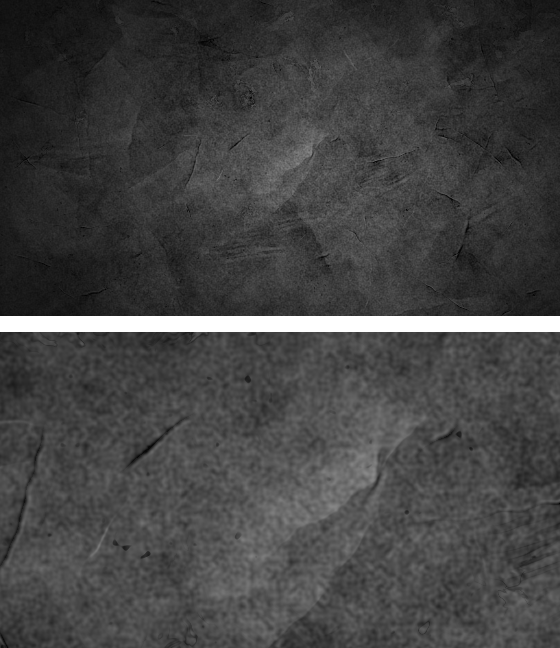
Top: the whole. Bottom: its middle third, enlarged.
A WebGL 2 fragment shader for this texture:

```glsl
#version 300 es
precision highp float;
// Dark troweled plaster: mottled grey, overlapping strokes, cracks, flakes and a vignette.

uniform vec2 u_resolution;
out vec4 fragColor;

const float SHADOW_TONE = 0.040;
const float LIGHT_TONE = 0.318;
const vec2 LIGHT_CENTER = vec2(0.58, 0.43);
const vec2 LIGHT_FALLOFF = vec2(1.75, 1.40);
const float MOTTLE_CONTRAST = 0.34;
const float STROKE_CONTRAST = 0.62;
const float FLAKE_CONTRAST = 0.30;
const float VEIN_CONTRAST = 0.34;
const float GRAIN_CONTRAST = 0.42;
const int STROKE_COUNT = 84;
const int CRACK_COUNT = 56;
const int RAKE_COUNT = 8;
const float TAU = 6.28318;

vec2 hash2(vec2 p) {
    vec3 q = fract(p.xyx * vec3(0.1031, 0.1030, 0.0973));
    q += dot(q, q.yzx + 33.33);
    return fract((q.xx + q.yz) * q.zy);
}

float bell(float x) {
    return exp(-x * x);
}

float cornerSlope(vec2 cell, vec2 offset) {
    return dot(hash2(cell) * 2.0 - 1.0, offset);
}

float gradientNoise(vec2 p) {
    p += 64.0; // keeps cell indices positive
    vec2 i = floor(p), f = fract(p);
    vec2 u = f * f * f * (f * (f * 6.0 - 15.0) + 10.0);
    vec2 e = vec2(1.0, 0.0);
    float low = mix(cornerSlope(i, f), cornerSlope(i + e, f - e), u.x);
    float high = mix(cornerSlope(i + e.yx, f - e.yx), cornerSlope(i + 1.0, f - 1.0), u.x);
    return mix(low, high, u.y);
}

float fbm(vec2 p) {
    float sum = 0.0, amplitude = 1.0;
    for (int i = 0; i < 5; i++) {
        sum += amplitude * gradientNoise(p);
        p = mat2(1.6, 1.2, -1.2, 1.6) * p + 3.7;
        amplitude *= 0.55;
    }
    return sum;
}

vec2 rotate(vec2 p, float angle) {
    float c = cos(angle), s = sin(angle);
    return vec2(c * p.x + s * p.y, c * p.y - s * p.x);
}

// Plaster smears: one crisp edge, sometimes grooved, fading away to the other side
float trowelStrokes(vec2 p, float aspect, float broken) {
    float tone = 0.0;
    for (int i = 0; i < STROKE_COUNT; i++) {
        vec2 center = hash2(vec2(i, 11)) * vec2(aspect, 1.0);
        vec2 shape = hash2(vec2(i, 23)), look = hash2(vec2(i, 37));
        vec2 q = rotate(p - center, shape.x * TAU);
        float reach = mix(0.04, 0.26, shape.y * shape.y);
        if (abs(q.x) > reach) continue;
        q.y += (look.y - 0.5) * 2.5 * q.x * q.x;
        float along = 1.0 - smoothstep(0.5 * reach, reach, abs(q.x));
        float softness = mix(0.0015, 0.012, look.y * look.y);
        float side = smoothstep(-softness, softness, q.y) * exp(-max(q.y, 0.0) / (0.02 + 0.35 * reach));
        float rim = step(0.5, look.y) * broken * (bell((q.y + 0.002) / 0.0025) - 0.5 * bell((q.y - 0.004) / 0.003));
        tone += along * ((look.x - 0.5) * side - 0.5 * rim);
    }
    return tone;
}

// Thin broken cracks with a lit lip; a few are pale scrapes
float cracks(vec2 p, float aspect, float broken) {
    float tone = 0.0;
    for (int i = 0; i < CRACK_COUNT; i++) {
        vec2 center = hash2(vec2(i, 51)) * vec2(aspect, 1.0);
        vec2 shape = hash2(vec2(i, 67)), look = hash2(vec2(i, 83));
        vec2 q = rotate(p - center, shape.x * TAU);
        float reach = mix(0.03, 0.2, shape.y * shape.y);
        if (abs(q.x) > reach || abs(q.y) > 0.07) continue;
        q.y += (look.y - 0.5) * 2.0 * q.x * q.x + 0.009 * gradientNoise(vec2(q.x * 32.0, float(i) * 1.7));
        float width = mix(0.0012, 0.003, look.x * look.x);
        float taper = 1.0 - smoothstep(0.4 * reach, reach, abs(q.x));
        float groove = bell(q.y / width);
        float lip = bell((q.y - 2.2 * width) / width);
        float shade = exp(-abs(q.y) / 0.014) * step(0.0, -q.y);
        float line = look.y > 0.75 ? 0.4 * groove : 0.3 * lip - 0.6 * groove - 0.22 * shade;
        tone += line * taper * mix(0.2, 1.0, broken);
    }
    return tone;
}

// Bundles of near-parallel grooves left by a dragged blade
float rakeMarks(vec2 p, float aspect, float broken) {
    float tone = 0.0;
    for (int i = 0; i < RAKE_COUNT; i++) {
        vec2 center = hash2(vec2(i, 97)) * vec2(aspect, 1.0);
        vec2 shape = hash2(vec2(i, 113));
        vec2 q = rotate(p - center, mix(-0.25, 0.75, shape.x));
        float reach = mix(0.08, 0.24, shape.y);
        float area = (1.0 - smoothstep(0.3, 1.0, abs(q.x) / reach)) * (1.0 - smoothstep(0.01, 0.07, abs(q.y)));
        if (area <= 0.0) continue;
        float ridges = gradientNoise(vec2(q.x * 7.0, q.y * 95.0) + float(i) * 5.3);
        tone += area * (0.4 + 0.6 * broken) * (0.55 * ridges - 0.2 * bell((ridges + 0.15) / 0.08));
    }
    return tone;
}

void main() {
    vec2 uv = gl_FragCoord.xy / u_resolution;
    float aspect = u_resolution.x / u_resolution.y;
    vec2 p = vec2(uv.x * aspect, uv.y);
    vec2 warp = vec2(fbm(p * 5.0 + 2.1), fbm(p * 5.0 + 17.4));
    float broken = smoothstep(-0.1, 0.25, gradientNoise(p * 17.0 + 6.0));

    // Broad clouds, scuffs and layered smears
    float relief = MOTTLE_CONTRAST * fbm(p * 2.6 + 0.5 * warp + 8.0);
    relief += 0.20 * fbm(rotate(p, 0.6) * vec2(7.0, 22.0) + warp);
    relief += 0.20 * fbm(rotate(p, -0.9) * vec2(15.0, 34.0) + 2.0 * warp);
    relief += STROKE_CONTRAST * trowelStrokes(p + 0.028 * warp, aspect, broken);
    relief += cracks(p + 0.008 * warp, aspect, broken) + rakeMarks(p + 0.014 * warp, aspect, broken);

    // Ragged flakes, mostly near the top, with dark undercut rims
    float flake = fbm(p * vec2(9.0, 11.0) + 1.5 * warp + 31.0) - mix(0.75, 0.3, smoothstep(0.35, 1.0, uv.y));
    relief += FLAKE_CONTRAST * (0.5 + 0.5 * broken) * (smoothstep(0.0, 0.05, flake) - 0.8 * bell((flake + 0.03) / 0.03));

    // Hairline veins in scattered areas, tiny pits and grain
    float vein = bell(fbm(p * 6.0 + warp + 43.0) / 0.022);
    relief -= VEIN_CONTRAST * vein * broken * smoothstep(-0.05, 0.3, gradientNoise(p * 3.5 + 12.0));
    relief -= 0.5 * smoothstep(0.36, 0.5, gradientNoise(p * 85.0 + 5.0)) * broken;
    relief += GRAIN_CONTRAST * (gradientNoise(p * 171.0) + 0.6 * gradientNoise(p * 83.0 + 4.0));

    // Uneven pool of light
    vec2 away = (uv - LIGHT_CENTER) * LIGHT_FALLOFF + 0.14 * warp;
    float light = mix(SHADOW_TONE, LIGHT_TONE, exp(-1.45 * dot(away, away)));
    float tone = light * max(1.0 + relief, 0.12);
    fragColor = vec4(vec3(clamp(tone, 0.0, 1.0)), 1.0);
}
```
